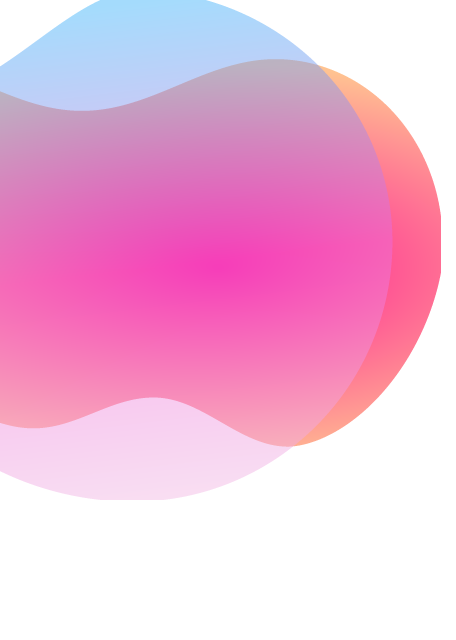
Reproduce this background procedurally as a Shadertoy shader.

```glsl
const float PI = 3.14159265;
const vec2 CANVAS = vec2(0.711, 1.0);
const int SAMPLES = 4;

const vec3 PAPER = vec3(1.0);
const vec3 SKY = vec3(0.29, 0.72, 0.98);
const vec3 ORCHID = vec3(0.93, 0.41, 0.86);
const vec3 BLUSH = vec3(0.95, 0.74, 0.90);
const vec3 HOT_PINK = vec3(1.0, 0.06, 0.59);
const vec3 PEACH = vec3(1.0, 0.765, 0.57);

// Height of a rounded arc at x, from 1 at its center to 0 at its radius
float arcHeight(float x, float center, float radius, float power) {
    float u = min(abs(x - center) / radius, 1.0);
    return pow(1.0 - pow(u, power), 1.0 / power);
}

// Cosine wave with opposite extremes at the points a and b
float wave(float x, vec2 a, vec2 b) {
    float phase = PI * (x - a.x) / (b.x - a.x);
    return mix(a.y, b.y, 0.5 - 0.5 * cos(phase));
}

float between(float y, float low, float high) {
    return step(low, y) * step(y, high);
}

// Large round blob with a sloping left shoulder and a flat base
float roundBlob(vec2 p, vec2 center, float base) {
    float radius = p.x < center.x ? 0.4427 : 0.4036;
    float arc = arcHeight(p.x, center.x, radius, 2.0);
    float shoulder = 0.0755 * (1.0 - smoothstep(-0.026, 0.2214, p.x));
    float top = center.y + 0.3932 * arc - shoulder;
    float bottom = max(center.y - 0.4063 * arc, base);
    return between(p.y, bottom, top) * step(p.x, center.x + radius);
}

// Wavy band that closes in a rounded nose on the right
float wavyBlob(vec2 p, float middle, float rightEdge) {
    vec2 crest = vec2(0.4297, 0.9076);
    vec2 trough = vec2(0.4492, 0.3021);
    vec2 hump = vec2(0.2396, 0.3789);

    float top = p.x < crest.x
        ? wave(p.x, vec2(0.1276, 0.8268), crest)
        : mix(middle, crest.y, arcHeight(p.x, crest.x, 0.2604, 2.0));

    float bottom = p.x < hump.x
        ? wave(p.x, vec2(0.0521, 0.3307), hump)
        : wave(p.x, hump, trough);
    if (p.x > trough.x) {
        bottom = mix(middle, trough.y, arcHeight(p.x, trough.x, 0.2435, 1.75));
    }
    return between(p.y, bottom, top) * step(p.x, rightEdge);
}

// Slightly tilted vertical blend through three colors
vec3 veilColor(vec2 p, float tilt) {
    float depth = 1.0 - p.y + tilt * (p.x - 0.26);
    vec3 upper = mix(SKY, ORCHID, clamp(depth / 0.417, 0.0, 1.0));
    return mix(upper, BLUSH, clamp((depth - 0.417) / 0.364, 0.0, 1.0));
}

// Elliptical glow fading outwards
vec3 glowColor(vec2 p, vec2 center, vec2 radii) {
    return mix(HOT_PINK, PEACH, min(length((p - center) / radii), 1.0));
}

void mainImage(out vec4 fragColor, in vec2 fragCoord) {
    vec2 pixel = CANVAS / iResolution.xy;
    vec2 p = fragCoord * pixel;
    vec3 glow = glowColor(p, vec2(0.3411, 0.5807), vec2(0.668, 0.319));
    vec3 veil = veilColor(p, 0.12);

    // Average the layered shapes over a grid inside each pixel
    vec3 color = vec3(0.0);
    for (int i = 0; i < SAMPLES * SAMPLES; i++) {
        vec2 cell = vec2(i % SAMPLES, i / SAMPLES);
        vec2 q = p + ((cell + 0.5) / float(SAMPLES) - 0.5) * pixel;
        vec3 layer = mix(PAPER, glow, wavyBlob(q, 0.6224, 0.6875));
        color += mix(layer, veil, 0.5 * roundBlob(q, vec2(0.2083, 0.6224), 0.2188));
    }
    fragColor = vec4(color / float(SAMPLES * SAMPLES), 1.0);
}
```
